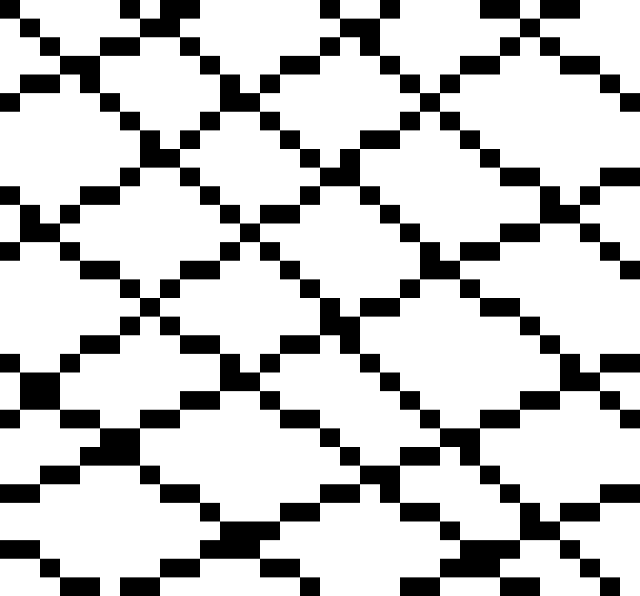
Write a WebGL 2 fragment shader that draws this pattern.

```glsl
#version 300 es
precision highp float;
// Black wire mesh of uneven diamonds on white, drawn as coarse square-stepped lines.
// Two families of slanted strands are rasterised on a 32 x 32 grid of cells:
// a cell is inked when its row lies within half a step of a strand.

uniform vec2 u_resolution;
out vec4 fragColor;

const vec2 GRID = vec2(32.0);        // cells across and down
const float MIDDLE = 16.0;           // column where strand heights are measured
const float STRAND_WIDTH = 1.0;      // in cells
const vec3 PAPER = vec3(1.0);
const vec3 INK = vec3(0.0);

// Each strand: (row from the top at the middle column, rows per column).
const int FALLING_COUNT = 7;
const vec2 FALLING[FALLING_COUNT] = vec2[](
    vec2(-6.375, 0.75), vec2(0.07, 0.94), vec2(8.51, 0.8775), vec2(16.5, 1.033),
    vec2(23.27, 0.81), vec2(32.0, 0.8), vec2(39.8, 0.7));

const int RISING_COUNT = 6;
const vec2 RISING[RISING_COUNT] = vec2[](
    vec2(-3.74, -0.525), vec2(2.11, -0.675), vec2(8.98, -0.785),
    vec2(17.336, -0.569), vec2(26.25, -0.5), vec2(33.25, -0.5));

// 1 when the strand steps through this cell, else 0.
float strandInk(vec2 cell, vec2 strand) {
    float row = strand.x + strand.y * (cell.x - MIDDLE);
    float reach = 0.5 * STRAND_WIDTH * max(1.0, abs(strand.y));
    return step(abs(cell.y - row), reach);
}

// Union of both strand families in one cell.
float meshInk(vec2 cell) {
    cell = clamp(cell, vec2(0.0), GRID - 1.0);
    float ink = 0.0;
    for (int i = 0; i < FALLING_COUNT; i++) ink = max(ink, strandInk(cell, FALLING[i]));
    for (int i = 0; i < RISING_COUNT; i++) ink = max(ink, strandInk(cell, RISING[i]));
    return ink;
}

void main() {
    vec2 uv = gl_FragCoord.xy / u_resolution;
    vec2 p = vec2(uv.x, 1.0 - uv.y) * GRID;

    // Blend the cells around the nearest grid corner by pixel coverage.
    vec2 pixelSize = GRID / u_resolution;
    vec2 corner = floor(p + 0.5);
    vec2 cover = clamp((p - corner) / pixelSize + 0.5, 0.0, 1.0);
    float above = mix(meshInk(corner - 1.0), meshInk(corner - vec2(0.0, 1.0)), cover.x);
    float below = mix(meshInk(corner - vec2(1.0, 0.0)), meshInk(corner), cover.x);

    fragColor = vec4(mix(PAPER, INK, mix(above, below, cover.y)), 1.0);
}
```
